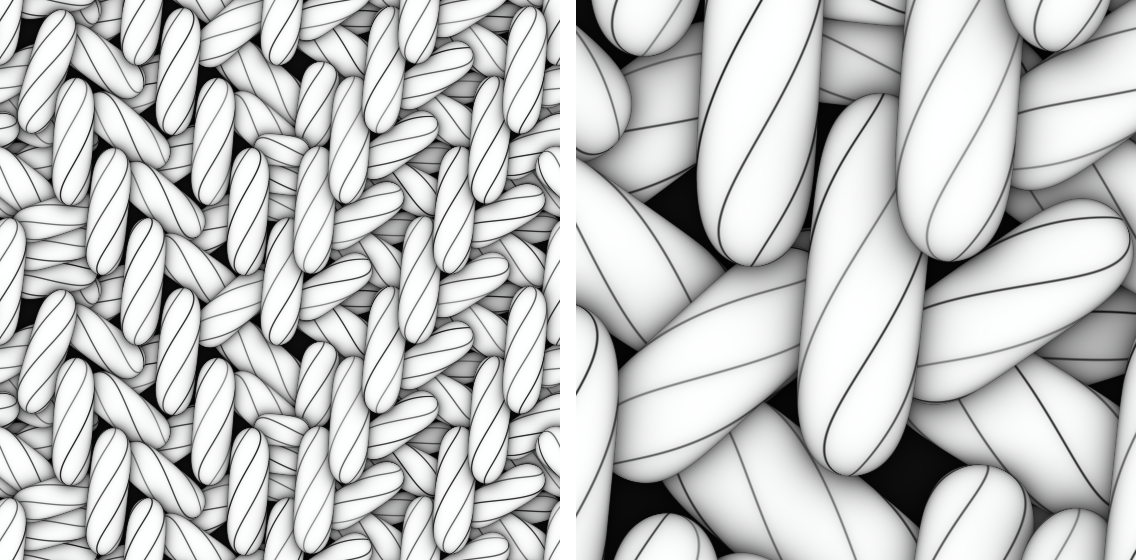
Left: the whole. Right: its middle third, enlarged.
Give the GLSL for this texture, as a WebGL 1 fragment shader.

```glsl
precision highp float;
uniform vec2 u_resolution;

float hash(float n) {
  return fract(sin(n * 12.99 + 1.7) * 437.58);
}

// Paints one twisted, round-ended piece of rope and its contact shadow.
// size is half width and half length; angle is measured from horizontal.
void strand(inout float tone, vec2 p, vec2 centre, float angle, vec2 size,
            float light, float seed) {
  vec2 period = vec2(16.0, 8.0);
  vec2 q = mod(p - centre + 0.5 * period, period) - 0.5 * period;
  vec2 axis = vec2(cos(angle), sin(angle));
  float along = dot(q, axis);
  float across = dot(q, vec2(axis.y, -axis.x));
  float taper = pow(abs(along) / size.y, 2.5);
  float radius = length(vec2(across / size.x, taper));
  float edge = (radius - 1.0) * size.x;
  float pixel = 16.0 / u_resolution.y;

  // Rounded body, bright across the crown
  float slope = 1.0 - sqrt(max(1.0 - radius * radius, 0.0));
  float body = light * (1.0 - 0.74 * pow(slope, 2.6));

  // Helical grooves between the plies
  float halfWidth = size.x * sqrt(max(1.0 - taper * taper, 0.02));
  float turn = asin(clamp(across / halfWidth, -0.99, 0.99));
  float phase = 0.72 * along - 0.82 * turn + hash(seed);
  float steepness = length(vec2(0.72, 0.82 / (halfWidth * max(cos(turn), 0.25))));
  float gap = abs(fract(phase) - 0.5) / steepness;
  float depth = mix(0.35, 0.85, hash(floor(phase) + seed * 3.1));
  body *= 1.0 - depth * (1.0 - smoothstep(0.0, 0.012 + 0.9 * pixel, gap));
  body *= 1.0 - 0.1 * exp(-gap * 22.0);

  tone *= 1.0 - 0.54 * exp(-8.0 * max(edge, 0.0));
  tone = mix(tone, body, 1.0 - smoothstep(-0.9 * pixel, 0.9 * pixel, edge));
}

// Columns climb away from the middle of the cloth on both sides
vec2 columnCentre(float k) {
  float leaning = 1.0 - step(0.5, abs(k - 1.0));
  float drift = 0.09 * (1.0 - step(8.5, k));
  return vec2(k + drift + 0.25 * leaning, 2.0 * abs(k - 8.0) - 0.5 * drift);
}

void main() {
  vec2 p = gl_FragCoord.xy / u_resolution * 16.0;
  float tone = 0.065;

  // Dim fibres glimpsed through the gaps
  for (float k = 0.0; k < 16.0; k++) {
    vec2 gapCentre = k < 7.5 ? vec2(0.6, -2.1) : vec2(1.1, -2.6);
    strand(tone, p, columnCentre(k) + gapCentre, 0.3, vec2(0.42, 0.9), 0.8, k + 120.0);
  }

  // Deep layer
  for (float k = 0.0; k < 16.0; k++) {
    vec2 c = columnCentre(k);
    float wobble = 0.14 * (hash(k + 40.0) - 0.5);
    if (k < 7.5) {
      strand(tone, p, c + vec2(-0.1, -2.5), 0.68 + wobble, vec2(0.58, 1.32), 1.0, k + 20.0);
    } else {
      strand(tone, p, c + vec2(1.45, -1.28), -0.5 + wobble, vec2(0.62, 1.42), 1.0, k + 20.0);
    }
  }

  // Slanted middle layer, mirrored about the turn
  for (float k = 0.0; k < 16.0; k++) {
    vec2 c = columnCentre(k);
    float wobble = 0.12 * (hash(k + 60.0) - 0.5);
    if (k < 7.5) {
      float wide = 1.0 - step(0.5, abs(k - 5.0));
      strand(tone, p, c + vec2(1.52, 0.3) + wide * vec2(0.9, -0.55), -0.65 + wobble,
             vec2(0.6, 1.46) + wide * vec2(0.06, 0.25), 1.0, k + 70.0);
    } else {
      strand(tone, p, c + vec2(1.36, -0.16), 0.58 + wobble, vec2(0.54, 1.34), 1.0, k + 70.0);
    }
  }

  // Loose turns where the weave reverses
  strand(tone, p, vec2(6.65, -0.8), 0.74, vec2(0.58, 1.42), 1.0, 91.0);
  strand(tone, p, vec2(9.06, -3.0), 1.42, vec2(0.55, 1.25), 1.0, 92.0);
  strand(tone, p, vec2(0.5, -5.25), -0.66, vec2(0.62, 1.35), 1.0, 93.0);
  for (float i = 0.0; i < 3.0; i++) {
    strand(tone, p, vec2(1.55, -7.9 + 0.85 * i), 0.2 + 0.06 * i, vec2(0.53, 1.25), 1.0, 94.0 + i);
    // Short rungs bridging the middle
    strand(tone, p, vec2(8.05, -5.9 + 0.8 * i), -0.1, vec2(0.45, 0.8), 1.0, 98.0 + i);
  }

  // Upright top layer
  for (float k = 0.0; k < 16.0; k++) {
    float leaning = 1.0 - step(0.5, abs(k - 1.0));
    float angle = 1.49 - 0.17 * leaning + 0.06 * (hash(k + 5.0) - 0.5);
    strand(tone, p, columnCentre(k), angle, vec2(0.57, 1.83), 1.0, k);
  }

  gl_FragColor = vec4(vec3(0.998, 1.0, 1.0) * tone, 1.0);
}
```
